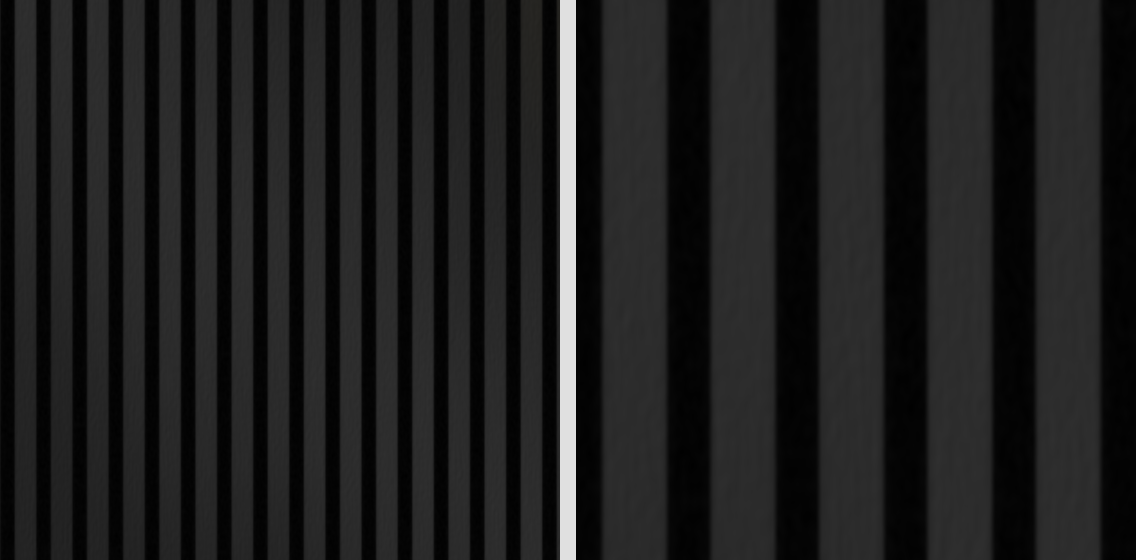
Left: the whole. Right: its middle third, enlarged.
Reproduce this texture procedurally as a Shadertoy shader.

```glsl
// Matt black vertical slats over a near-black felt backing.
// Each slat is a soft-edged band with bevelled sides; gradient noise adds
// grain and embossed flecks, and a broad diagonal sheen varies the tone.

const float SLAT_PITCH = 0.06453;   // distance between slats
const float SLAT_START = 0.0262;    // left side of the first slat
const float SLAT_WIDTH = 0.0388;
const float EDGE_SOFTNESS = 0.0022;

const vec3 SLAT_LIGHT = vec3(0.174);
const vec3 SLAT_DARK = vec3(0.136);
const vec3 FELT = vec3(0.013);
const vec3 SIDE_FACE = vec3(0.030);
const vec3 WARM_TINT = vec3(0.010, 0.006, -0.008);

vec2 hash2(vec2 p) {
    vec3 q = fract(p.xyx * vec3(0.1031, 0.1030, 0.0973));
    q += dot(q, q.yzx + 33.33);
    return fract((q.xx + q.yz) * q.zy);
}

float cornerSlope(vec2 cell, vec2 corner, vec2 local) {
    return dot(hash2(cell + corner) * 2.0 - 1.0, local - corner);
}

// Gradient noise, roughly -0.7 to 0.7
float gradientNoise(vec2 p) {
    vec2 cell = floor(p), f = fract(p);
    vec2 w = f * f * f * (f * (f * 6.0 - 15.0) + 10.0);
    float low = mix(cornerSlope(cell, vec2(0, 0), f), cornerSlope(cell, vec2(1, 0), f), w.x);
    float high = mix(cornerSlope(cell, vec2(0, 1), f), cornerSlope(cell, vec2(1, 1), f), w.x);
    return mix(low, high, w.y);
}

// Soft coverage of a band centred on zero
float band(float x, float width, float softness) {
    return 1.0 - smoothstep(-softness, softness, abs(x) - 0.5 * width);
}

// Relief lit from the upper left
float emboss(vec2 p, vec2 scale) {
    vec2 step_ = vec2(0.0011, -0.0011);
    return gradientNoise((p + step_) * scale) - gradientNoise((p - step_) * scale);
}

vec3 slatColor(vec2 uv, float across, float id) {
    // Sheen is strongest along the falling diagonal
    float offDiagonal = abs(uv.x + uv.y - 1.0);
    float patches = 0.22 * gradientNoise(uv * vec2(5.0, 3.0) + 9.0);
    float shade = smoothstep(0.0, 0.85, offDiagonal + patches);
    vec3 color = mix(SLAT_LIGHT, SLAT_DARK, shade);

    // Slight tone change per slat, and warmth in the upper right
    color += 0.006 * (hash2(vec2(id + 3.0, 17.0)).x - 0.5);
    color += WARM_TINT * smoothstep(0.8, 1.0, uv.x) * smoothstep(0.6, 1.0, uv.y);

    // Vertical grain and small painted flecks
    float grain = gradientNoise(uv * vec2(260.0, 14.0) + id * 7.0);
    float flecks = emboss(uv, vec2(150.0, 85.0));
    color += 0.010 * grain + 0.014 * flecks;

    // Bevels darken both sides
    float bevel = band(across, SLAT_WIDTH - 0.005, 0.003);
    return color * mix(0.86, 1.0, bevel);
}

vec3 gapColor(vec2 uv, float across) {
    float fibre = gradientNoise(uv * vec2(190.0, 110.0) + 31.0);
    float clumps = gradientNoise(uv * vec2(70.0, 34.0) + 57.0);
    float nearSlat = band(across, SLAT_WIDTH + 0.006, 0.004);
    vec3 color = mix(FELT, SIDE_FACE, nearSlat);
    return max(color + 0.015 * fibre + 0.008 * clumps, 0.0);
}

void mainImage(out vec4 fragColor, in vec2 fragCoord) {
    vec2 uv = fragCoord / iResolution.xy;
    float softness = max(EDGE_SOFTNESS, 0.75 / iResolution.x);

    // Position relative to the nearest slat centre
    float slot = (uv.x - SLAT_START - 0.5 * SLAT_WIDTH) / SLAT_PITCH + 0.5;
    float id = floor(slot);
    float across = (fract(slot) - 0.5) * SLAT_PITCH;

    float slat = band(across, SLAT_WIDTH, softness);
    vec3 color = mix(gapColor(uv, across), slatColor(uv, across, id), slat);
    fragColor = vec4(color, 1.0);
}
```
